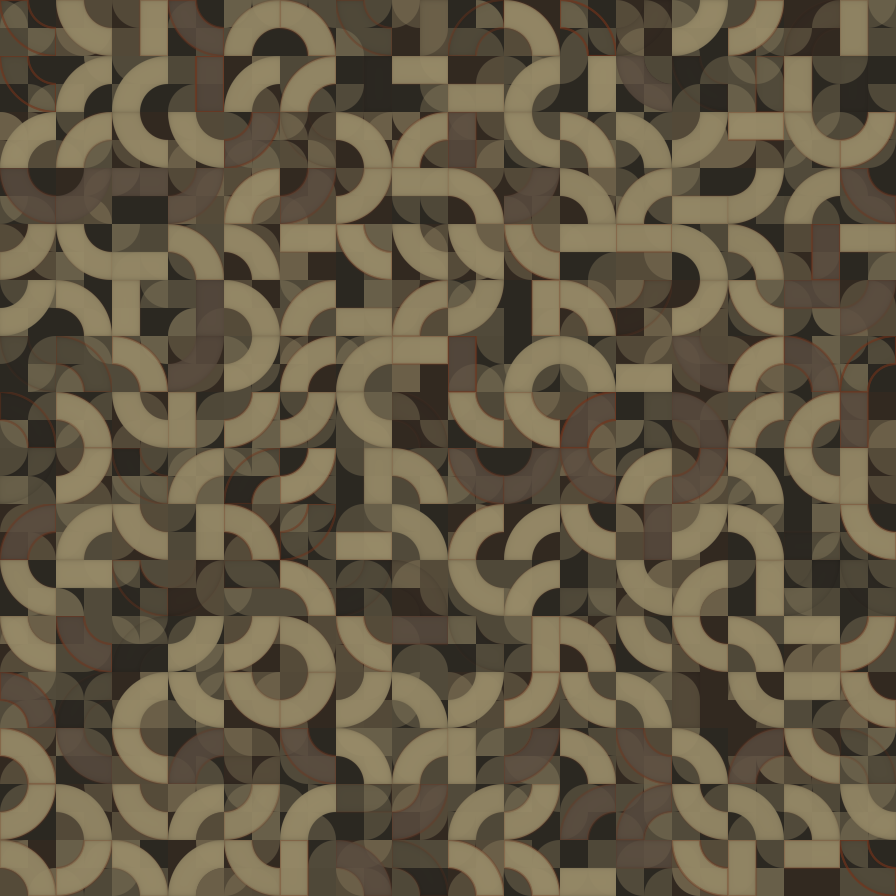
A three.js fragment shader for this pattern:

```glsl
// Sixteen by sixteen grid of khaki quarter rings and bars over translucent half-size tiles
varying vec2 vUv;

float hash(vec2 p) {
  return fract(sin(dot(p, vec2(127.1, 311.7))) * 43758.5453);
}

// Flips a unit cell into one of its four corners, sometimes swapping the axes
vec2 turn(vec2 p, vec2 id) {
  p.x = hash(id + 3.7) < 0.5 ? p.x : 1.0 - p.x;
  p.y = hash(id + 8.3) < 0.5 ? p.y : 1.0 - p.y;
  return hash(id + 5.9) < 0.5 ? p : p.yx;
}

// Coverage of half-size squares and quarter discs
float smallTiles(vec2 uv, float seed, float aa) {
  vec2 id = floor(uv * 32.0);
  vec2 p = turn(fract(uv * 32.0), id + seed);
  float kind = hash(id + seed + 1.3);
  float disc = 1.0 - smoothstep(-aa, aa, length(p) - 1.0);
  return kind < 0.15 ? 1.0 : kind < 0.5 ? disc : 0.0;
}

void main() {
  float aa = fwidth(vUv.x) * 16.0 * 0.7;
  vec2 id = floor(vUv * 16.0);
  vec2 cell = fract(vUv * 16.0);
  vec2 p = turn(cell, id + 40.0);
  vec3 khaki = vec3(0.59, 0.54, 0.405);
  vec3 rust = vec3(0.46, 0.20, 0.10);

  // Dark ground, warmer in some cells
  vec3 color = mix(vec3(0.17, 0.155, 0.13), rust, 0.09 * step(0.65, hash(id + 61.0)));

  // Two translucent layers of small tiles
  color = mix(color, khaki, 0.35 * smallTiles(vUv, 11.0, aa * 2.0));
  color = mix(color, khaki, 0.33 * smallTiles(vUv, 83.0, aa * 2.0));

  // Quarter ring or half-cell bar
  float ring = abs(length(p) - 0.75) - 0.25;
  float shape = hash(id + 22.0) < 0.76 ? ring : p.y - 0.5;
  float fill = 1.0 - smoothstep(-aa, aa, shape);

  // Most shapes are khaki, some brown, the rest only outlined
  float kind = hash(id + 95.0);
  bool bright = kind < 0.66;
  bool brown = kind >= 0.66 && kind < 0.87;
  vec3 paint = bright ? khaki * (0.98 + 0.04 * hash(id + 31.0)) : vec3(0.36, 0.305, 0.255);
  color = mix(color, paint, fill * (bright ? 0.94 : brown ? 0.8 : 0.0));

  // Soft shade along the rim and the cell seams
  vec2 side = 0.5 - abs(cell - 0.5);
  float rim = exp(-abs(shape) * 24.0);
  float seam = exp(-side.y * 26.0) + 0.4 * exp(-side.x * 26.0);
  color *= 1.0 - 0.08 * fill * rim - 0.1 * fill * seam;

  // Thin rust outlines of varying strength
  float outline = abs(max(shape, -min(side.x, side.y)));
  float line = 1.0 - smoothstep(0.012, 0.012 + aa * 1.5, outline);
  float strength = hash(id + 47.0);
  color = mix(color, rust, line * strength * strength * (bright ? 0.35 : 0.65));

  gl_FragColor = vec4(color, 1.0);
}
```
